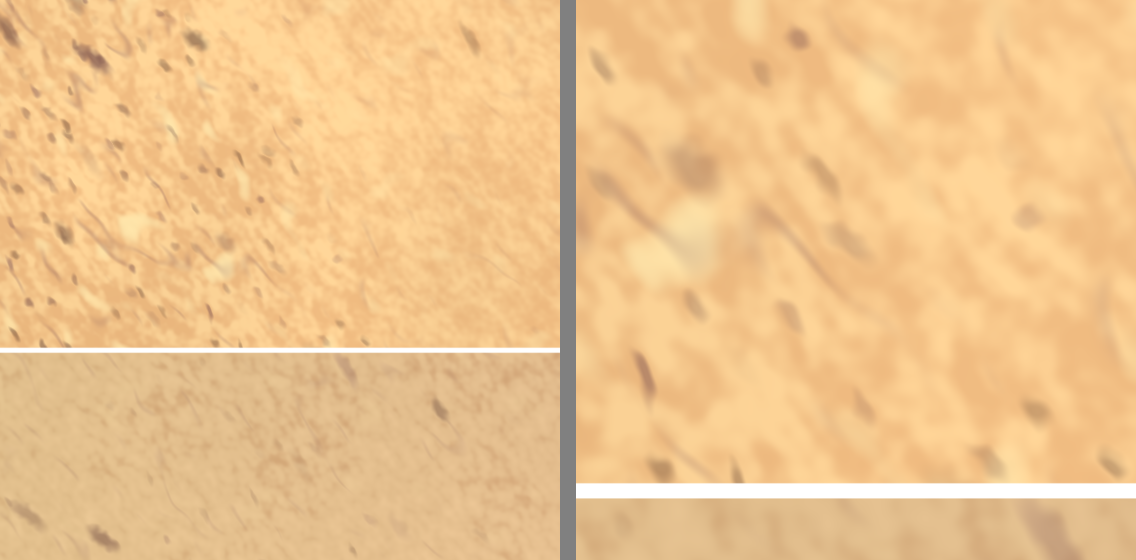
Left, the full canvas; right, a detail of the centre.
Write a WebGL 1 fragment shader that draws this texture.

```glsl
precision highp float;
uniform vec2 u_resolution;

const vec3 HONEY = vec3(0.938, 0.732, 0.502);
const vec3 CREAM = vec3(1.0, 0.836, 0.595);
const vec3 SAND = vec3(0.892, 0.745, 0.555);
const vec3 TAN = vec3(0.855, 0.680, 0.497);
const vec3 PALE = vec3(1.0, 0.91, 0.68);
const vec3 BROWN = vec3(0.32, 0.20, 0.14);
const vec3 MAUVE = vec3(0.50, 0.33, 0.34);
const float GRAIN_ANGLE = -0.88;

vec2 hash2(vec2 p) {
  vec3 q = fract(p.xyx * vec3(0.1031, 0.1030, 0.0973));
  q += dot(q, q.yzx + 33.33);
  return fract((q.xx + q.yz) * q.zy);
}

// Coordinates along and across a direction
vec2 alongAcross(vec2 p, float angle) {
  float c = cos(angle), s = sin(angle);
  return vec2(c * p.x + s * p.y, c * p.y - s * p.x);
}

float cornerSlope(vec2 cell, vec2 offset) {
  float a = 6.2832 * hash2(cell).x;
  return dot(vec2(cos(a), sin(a)), offset);
}

float gradientNoise(vec2 p) {
  vec2 i = floor(p), f = p - i;
  vec2 u = f * f * f * (f * (f * 6.0 - 15.0) + 10.0);
  vec2 e = vec2(1.0, 0.0);
  float low = mix(cornerSlope(i, f), cornerSlope(i + e, f - e), u.x);
  float high = mix(cornerSlope(i + e.yx, f - e.yx), cornerSlope(i + 1.0, f - 1.0), u.x);
  return mix(low, high, u.y);
}

// Soft spindles, one per occupied cell: x = coverage, y = tint
vec2 spindles(vec2 p, float cellSize, float density, vec2 halfSize, float angle, float seed) {
  vec2 base = floor(p / cellSize);
  vec2 result = vec2(0.0);
  for (int j = -1; j <= 1; j++) {
    for (int i = -1; i <= 1; i++) {
      vec2 cell = base + vec2(float(i), float(j));
      vec2 place = hash2(cell + seed);
      vec2 kind = hash2(cell + seed + 71.3);
      vec2 shape = hash2(cell + seed + 137.9);
      vec2 q = alongAcross(p - (cell + place) * cellSize, angle + 0.6 * (shape.x - 0.5));
      q.y += (shape.y - 0.5) * 0.2 * q.x * q.x / halfSize.x;
      vec2 size = halfSize * mix(vec2(0.55, 0.75), vec2(1.2, 1.2), shape.yx);
      float body = 1.0 - smoothstep(0.3, 1.3, length(q / size));
      float present = smoothstep(0.0, 0.15, density - kind.x);
      float cover = body * present * mix(0.4, 1.0, kind.y);
      if (cover > result.x) result = vec2(cover, place.x);
    }
  }
  return result;
}

void main() {
  vec2 p = gl_FragCoord.xy / u_resolution.y;
  float pixel = 1.0 / u_resolution.y;

  // Two panels, each with its own piece of tissue
  float upper = step(0.3745, p.y);
  vec2 tissue = p + vec2(4.3, 7.6) + (1.0 - upper) * vec2(5.7, 3.1);
  float busyUpper = 1.0 - smoothstep(0.1, 0.65, p.x - 0.45 * (1.0 - p.y));
  float busy = mix(0.25 * (1.0 - 0.6 * p.x), busyUpper, upper);

  // Loose slanted grain, mixed with round mottling
  float side = p.x - 0.5;
  float angle = GRAIN_ANGLE + 0.15 * side * upper;
  vec2 grain = alongAcross(tissue, GRAIN_ANGLE);
  grain.y -= 0.08 * side * side * upper;
  float drift = gradientNoise(tissue * 5.0);
  vec2 mottle = vec2(gradientNoise(tissue * 17.0), gradientNoise(tissue * 17.0 + 61.0));
  grain += 0.012 * mottle;
  float coarse = gradientNoise(grain * vec2(14.0, 24.0));
  float fine = gradientNoise(grain * vec2(32.0, 60.0) + 19.0);
  float dust = gradientNoise(tissue * 78.0 + 31.0);
  float streak = mix(0.35, 0.7, upper) * coarse + 0.85 * fine + 0.4 * dust + 0.3 * mottle.x;
  streak *= mix(0.7, 1.25, busy);

  // Ground colours
  float broad = gradientNoise(tissue * 2.3 + 7.0);
  float tone = streak + 0.5 * (drift + broad);
  vec3 warm = mix(HONEY, CREAM, smoothstep(-0.66, 0.62, tone + 0.01));
  vec3 dull = mix(TAN, SAND, smoothstep(-0.8, 0.05, tone));
  dull += 0.045 * streak + vec3(-0.012, 0.004, -0.008) * (0.8 - p.x);
  vec3 color = mix(dull, warm, upper) * (1.0 + mix(0.025, 0.06, upper) * broad);

  // Pale gaps
  float gap = gradientNoise(grain * vec2(13.0, 22.0) + 43.0);
  float gapStrength = mix(0.1, 0.4 + 0.45 * busy, upper);
  color = mix(color, PALE, smoothstep(0.24, 0.55, gap) * gapStrength);

  // Thin broken fibres
  float strand = abs(gradientNoise(grain * vec2(6.0, 21.0) + 87.0));
  float broken = smoothstep(0.05, 0.4, gradientNoise(grain * vec2(14.0, 16.0) + 5.0));
  float fibre = (1.0 - smoothstep(0.0, 0.12, strand)) * broken;
  color = mix(color, MAUVE, fibre * (0.08 + 0.16 * busy));

  // Small faint flecks, then larger dark nuclei, with ragged outlines
  vec2 ragged = tissue + 0.006 * vec2(fine, dust);
  vec2 fleck = spindles(ragged, 0.045, 0.1 + 0.42 * busy, vec2(0.016, 0.0065), angle, 11.0);
  color = mix(color, mix(BROWN, MAUVE, fleck.y), fleck.x * (0.17 + 0.3 * busy));
  vec2 nucleus = spindles(ragged, 0.125, 0.1 + 0.4 * busy, vec2(0.036, 0.0125), angle, 53.0);
  color = mix(color, mix(BROWN, MAUVE, nucleus.y), nucleus.x * mix(0.5, 0.95, upper));

  // White divider
  float divider = 1.0 - smoothstep(0.0045 - pixel, 0.0045 + pixel, abs(p.y - 0.3745));
  gl_FragColor = vec4(mix(color, vec3(1.0), divider), 1.0);
}
```
